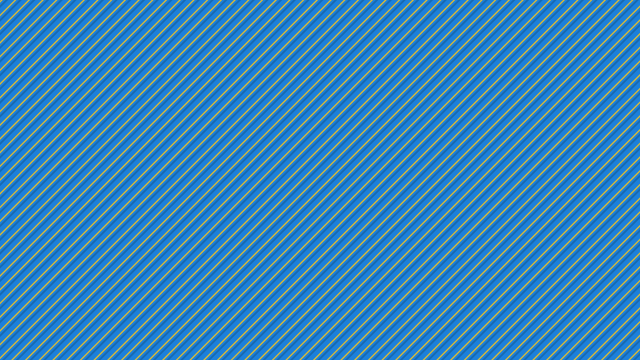
Write a WebGL 1 fragment shader that draws this pattern.

```glsl
precision highp float;
// Diagonal pinstripes: thin gold lines, each followed by a darker blue band, on blue.

uniform vec2 u_resolution;

#define STRIPES 66.0        // stripe periods per canvas width, across the stripes
#define PHASE 0.878         // gold line position within a period
#define GOLD_WIDTH 0.137    // widths and offset as fractions of a period
#define BAND_OFFSET 0.36
#define BAND_WIDTH 0.19
#define BLUE vec3(0.11, 0.50, 0.86)
#define DARK_BLUE vec3(0.09, 0.41, 0.69)
#define GOLD vec3(0.87, 0.735, 0.19)

// Coverage of a repeating line centred on whole numbers, with one pixel of smoothing.
float stripe(float position, float width, float pixel) {
    float fromCentre = abs(fract(position + 0.5) - 0.5);
    return clamp((0.5 * width - fromCentre) / pixel + 0.5, 0.0, 1.0);
}

void main() {
    vec2 uv = gl_FragCoord.xy / u_resolution.x;
    float pixel = STRIPES / u_resolution.x;

    // Distance across the 45 degree stripes, counted in periods
    float across = dot(uv, vec2(1.0, -1.0)) * inversesqrt(2.0) * STRIPES - PHASE;

    vec3 colour = BLUE;
    colour = mix(colour, DARK_BLUE, stripe(across - BAND_OFFSET, BAND_WIDTH, pixel));
    colour = mix(colour, GOLD, stripe(across, GOLD_WIDTH, pixel));

    gl_FragColor = vec4(colour, 1.0);
}
```
